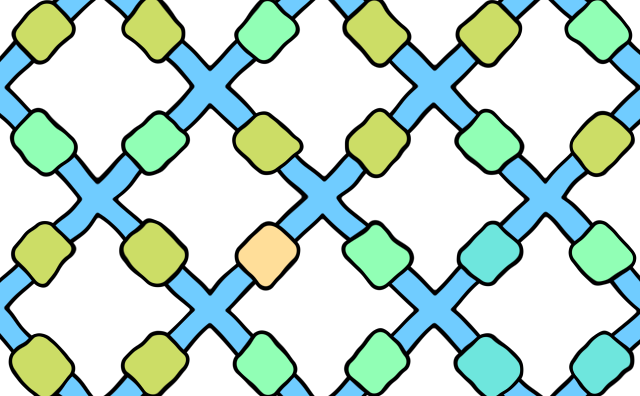
Write a WebGL 1 fragment shader that draws this pattern.

```glsl
precision highp float;

uniform vec2 u_resolution;

const float CELLS_ACROSS = 5.744;
const vec2 GRID_OFFSET = vec2(0.11, 0.223);
const float LINE_HALF_WIDTH = 0.0175;

const vec3 INK = vec3(0.0);
const vec3 PAPER = vec3(1.0);
const vec3 BLUE = vec3(0.44, 0.80, 1.0);
const vec3 MINT = vec3(0.57, 1.0, 0.71);
const vec3 OLIVE = vec3(0.80, 0.865, 0.40);
const vec3 CYAN = vec3(0.43, 0.90, 0.865);
const vec3 PEACH = vec3(1.0, 0.87, 0.60);

float permute(float n) {
  return mod((34.0 * n + 1.0) * n, 289.0);
}

float hash(vec2 cell) {
  vec2 c = mod(cell, 289.0);
  return permute(permute(c.x) + c.y) / 289.0;
}

float noise(vec2 p) {
  vec2 i = floor(p);
  vec2 f = fract(p);
  f = f * f * (3.0 - 2.0 * f);
  float low = mix(hash(i), hash(i + vec2(1.0, 0.0)), f.x);
  float high = mix(hash(i + vec2(0.0, 1.0)), hash(i + vec2(1.0)), f.x);
  return mix(low, high, f.y) - 0.5;
}

// Hand-drawn displacement
vec2 wobble(vec2 p, float frequency, float amount) {
  vec2 q = p * frequency;
  return amount * vec2(noise(q + 17.3), noise(q + 61.7));
}

float smoothMin(float a, float b, float k) {
  float h = max(k - abs(a - b), 0.0) / k;
  return min(a, b) - 0.25 * h * h * k;
}

float roundedBox(vec2 p, vec2 halfSize, float radius) {
  vec2 q = abs(p) - halfSize + radius;
  return length(max(q, 0.0)) + min(max(q.x, q.y), 0.0) - radius;
}

// Crossing diagonal bands, two cells apart
float lattice(vec2 p, float halfWidth) {
  vec2 diagonal = vec2(p.x + p.y, p.x - p.y);
  vec2 d = abs(mod(diagonal, 2.0) - 1.0) * 0.7071;
  return smoothMin(d.x, d.y, 0.025) - halfWidth;
}

// Bead aligned with the band that runs through its cell
float bead(vec2 p, vec2 cell) {
  vec2 jitter = vec2(hash(cell + 31.0), hash(cell + 73.0)) - 0.5;
  vec2 local = p - cell - 0.5 - 0.025 * jitter;
  float slope = mod(cell.x + cell.y, 2.0) * 2.0 - 1.0;
  vec2 along = vec2(0.7071, 0.7071 * slope);
  vec2 across = vec2(-along.y, along.x);
  vec2 q = vec2(dot(local, along), dot(local, across));
  return roundedBox(q, vec2(0.25, 0.212), 0.1);
}

vec3 beadColour(float h) {
  vec3 colour = OLIVE;
  colour = mix(colour, MINT, step(0.126, h));
  colour = mix(colour, OLIVE, step(0.218, h));
  colour = mix(colour, MINT, step(0.38, h));
  colour = mix(colour, PEACH, step(0.52, h));
  colour = mix(colour, OLIVE, step(0.57, h));
  colour = mix(colour, CYAN, step(0.745, h));
  return mix(colour, MINT, step(0.92, h));
}

vec3 outlinedShape(vec3 base, vec3 fill, float d, float pixel) {
  float inside = 1.0 - smoothstep(-pixel, pixel, d);
  float line = 1.0 - smoothstep(-pixel, pixel, abs(d) - LINE_HALF_WIDTH);
  return mix(mix(base, fill, inside), INK, line);
}

void main() {
  float unit = CELLS_ACROSS / u_resolution.x;
  float pixel = 0.75 * unit;
  vec2 p = gl_FragCoord.xy * unit + GRID_OFFSET;
  vec2 cell = floor(p);

  // Bands
  vec2 bandPoint = p + wobble(p, 4.0, 0.045);
  vec3 colour = outlinedShape(PAPER, BLUE, lattice(bandPoint, 0.109), pixel);

  // Beads
  vec2 beadPoint = p + wobble(p + 5.0, 4.0, 0.05) + wobble(p, 10.0, 0.016);
  colour = outlinedShape(colour, beadColour(hash(cell)), bead(beadPoint, cell), pixel);

  gl_FragColor = vec4(colour, 1.0);
}
```
